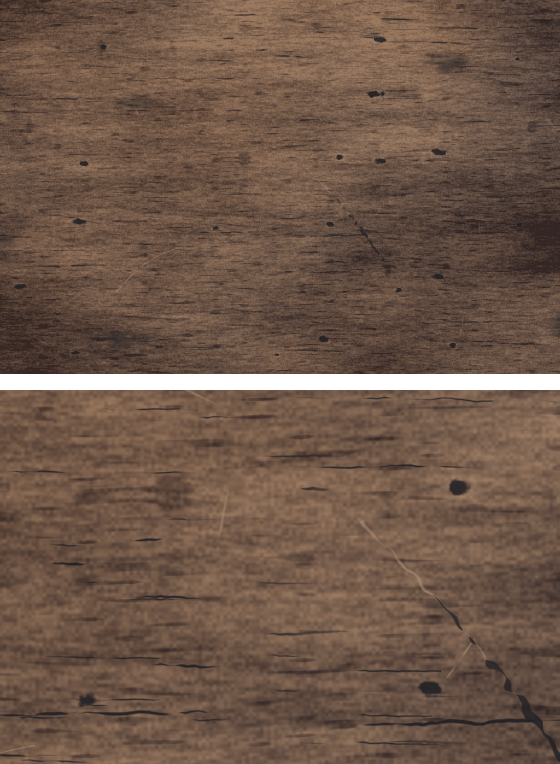
Top, the full canvas; bottom, a detail of the centre.
This texture is drawn by a Shadertoy shader. Its source:

```glsl
// Worn brown wooden board: stretched noise gives the clouds, fibres and pores,
// while jittered cells scatter hairline cracks, pits, stains and pale scratches.
// Lengths are in canvas heights.

float hash(vec2 p) {
    vec3 q = fract(p.xyx * vec3(0.1031, 0.1030, 0.0973));
    q += dot(q, q.yzx + 33.33);
    return fract((q.x + q.y) * q.z);
}

vec2 hash2(vec2 p) {
    return vec2(hash(p + 17.3), hash(p.yx + 71.9));
}

float noise(vec2 p) {
    vec2 i = floor(p), f = fract(p);
    f = f * f * (3.0 - 2.0 * f);
    return mix(mix(hash(i), hash(i + vec2(1, 0)), f.x),
               mix(hash(i + vec2(0, 1)), hash(i + vec2(1, 1)), f.x), f.y);
}

float fbm(vec2 p) {
    float sum = 0.0, gain = 0.533;
    for (int i = 0; i < 4; i++) {
        sum += gain * noise(p);
        p = mat2(1.98, 0.12, -0.12, 1.98) * p + 11.7;
        gain *= 0.5;
    }
    return sum;
}

// Soft coverage of a stroke: distance d, half width w, pixel size px
float stroke(float d, float w, float px) {
    return (1.0 - smoothstep(w - px, w + px, d)) * clamp(2.0 * w / px, 0.0, 1.0);
}

// Splits along the grain, one candidate per cell: most are hairlines, few are wide
float cracks(vec2 p, vec2 cell, float chance, float px) {
    vec2 id = floor(p / cell);
    vec2 r = hash2(id + cell.x * 913.0);
    vec2 q = (fract(p / cell) - 0.5) * cell;
    float halfLen = cell.x * mix(0.12, 0.47, r.x * r.x);
    q.x -= (r.y - 0.5) * (cell.x - 2.0 * halfLen);
    q.y -= (hash(id + 5.1) - 0.5) * cell.y * 0.6 + q.x * (r.y - 0.6) * 0.06;
    q.y += 0.003 * (noise(p * vec2(40, 8)) - 0.5) + 0.0012 * (noise(p * vec2(170, 8)) - 0.5);
    float taper = max(1.0 - pow(q.x / halfLen, 2.0), 0.0);
    float width = mix(0.0006, 0.0019, pow(hash(id + 63.1), 3.0)) * taper;
    width *= smoothstep(0.1, 0.6, noise(p * vec2(55, 9)));
    return step(hash(id + 41.7), chance) * stroke(abs(q.y), width, px);
}

// Pale, slightly bent scuffs in any direction
float scratches(vec2 p, float cell, float chance, float px) {
    vec2 id = floor(p / cell);
    vec2 r = hash2(id + cell * 531.0);
    vec2 q = (fract(p / cell) - 0.5 - (r - 0.5) * 0.3) * cell;
    float a = 6.283 * hash(id + 9.4);
    q = mat2(cos(a), sin(a), -sin(a), cos(a)) * q;
    float halfLen = cell * mix(0.08, 0.33, r.x);
    q.y += (r.y - 0.5) * 4.0 * q.x * q.x;
    float taper = max(1.0 - pow(q.x / halfLen, 2.0), 0.0);
    return step(hash(id + 3.3), chance) * stroke(abs(q.y), 0.001 * taper, px)
         * smoothstep(0.1, 0.8, noise(p * 80.0));
}

// Ragged oval dents; returns signed distance in units of the dent radius
float dent(vec2 p, float cell, float chance, float radius) {
    vec2 id = floor(p / cell);
    vec2 r = hash2(id + cell * 277.0);
    vec2 q = (fract(p / cell) - 0.5 - (r - 0.5) * 0.5) * cell;
    q *= vec2(mix(0.5, 1.1, r.x), 1.4) / (radius * mix(0.45, 1.0, r.y));
    float ragged = length(q) - 1.0 + 1.6 * (fbm(p * 1.1 / radius) - 0.5);
    return hash(id + 23.8) < chance ? ragged : 9.0;
}

// Position along a segment (x) and signed distance across it (y)
vec2 along(vec2 p, vec2 a, vec2 b) {
    vec2 d = b - a;
    return vec2(dot(p - a, d) / dot(d, d), (d.x * (p.y - a.y) - d.y * (p.x - a.x)) / length(d));
}

void mainImage(out vec4 fragColor, in vec2 fragCoord) {
    vec2 p = fragCoord / iResolution.y;
    vec2 uv = fragCoord / iResolution.xy;
    float px = 1.0 / iResolution.y;
    vec2 g = p + vec2(0.0, 0.03 * fbm(p * vec2(2, 4)));

    // Brightness of the wood, from broad clouds to single fibres
    float tone = 0.64;
    tone += 1.15 * (fbm(p * vec2(2.2, 3.4) + 3.7) - 0.5);
    tone += 0.6 * (fbm(g * vec2(4, 30)) - 0.5);
    tone += 0.3 * (noise(g * vec2(22, 160)) - 0.5);
    tone += 0.34 * (noise(g * vec2(90, 290)) - 0.5);
    tone += 0.34 * (noise(p * 310.0) - 0.5);
    tone += 0.22 * exp(-9.0 * dot(uv - vec2(0.72, 0.8), uv - vec2(0.72, 0.8)));
    tone -= 0.25 * exp(-40.0 * dot(uv - vec2(0.92, 0.35), uv - vec2(0.92, 0.35)));
    tone -= 0.42 * smoothstep(0.3, 0.75, length((uv - vec2(0.52, 0.54)) * vec2(1.0, 0.85)));

    // Sparse dark pores between the fibres
    tone -= 0.4 * smoothstep(0.74, 0.95, noise(g * vec2(26, 190) + 40.0));

    vec3 wood = mix(vec3(0.24, 0.19, 0.18), vec3(0.55, 0.44, 0.36), clamp(tone, -0.15, 1.15));
    float warmth = 0.2 + 1.6 * fbm(p * vec2(2, 3) + 21.0) - 0.6 * uv.x;
    wood += vec3(0.012, -0.004, -0.018) * warmth;

    // Blue-black stains and small broken pits
    vec3 ink = vec3(0.12, 0.12, 0.135);
    float stain = 1.0 - smoothstep(-0.8, 0.5, dent(p + 0.13, 0.36, 0.4, 0.045));
    wood = mix(wood, ink, stain * mix(0.1, 0.75, noise(g * vec2(35, 150))));
    float pit = dent(p, 0.16, 0.35, 0.012);
    wood += 0.025 * exp(-10.0 * pow(pit - 0.4, 2.0));
    wood = mix(wood, ink, 0.85 * (1.0 - smoothstep(-0.35, 0.2, pit)));

    // Cracks gather in irregular patches
    float patches = smoothstep(0.38, 0.62, fbm(p * vec2(2, 4) + 8.0));
    float split = cracks(p, vec2(0.36, 0.045), 0.42, px);
    split = max(split, cracks(p + 0.37, vec2(0.22, 0.026), 0.15 + 0.3 * patches, px));
    split = max(split, patches * cracks(p + 0.71, vec2(0.11, 0.016), 0.3, px));
    wood = mix(wood, ink, 0.9 * split);

    // Scattered scuffs and one long bowed scratch
    float scuff = scratches(p, 0.27, 0.7, px);
    scuff = max(scuff, 0.8 * scratches(p + 0.43, 0.15, 0.4, px));
    vec2 bow = along(p, vec2(0.31, 0.22), vec2(0.53, 0.35));
    float arc = abs(bow.y - 0.1 * bow.x * (1.0 - bow.x) - 0.006 * (noise(p * 35.0) - 0.5));
    float worn = 0.0013 * smoothstep(0.0, 0.7, noise(p * 50.0));
    scuff = max(scuff, stroke(arc, worn, px) * step(abs(bow.x - 0.5), 0.5));

    // Diagonal scar: a pale start that deepens into a chain of ragged gouges
    vec2 scar = along(p, vec2(0.82, 0.55), vec2(1.045, 0.268));
    float off = abs(scar.y - 0.05 * scar.x * (1.0 - scar.x) - 0.006 * (noise(p * 90.0) - 0.5));
    float inside = step(abs(scar.x - 0.5), 0.5);
    scuff = max(scuff, inside * stroke(off, worn, px) * (1.0 - smoothstep(0.3, 0.8, scar.x)));
    wood = mix(wood, vec3(0.68, 0.57, 0.47), 0.55 * scuff);
    float depth = 0.007 * (noise(vec2(scar.x * 42.0, 2.0)) - 0.35) * smoothstep(0.1, 0.7, scar.x);
    wood = mix(wood, ink, 0.8 * inside * stroke(off, depth, px));

    fragColor = vec4(clamp(wood, 0.0, 1.0), 1.0);
}
```
